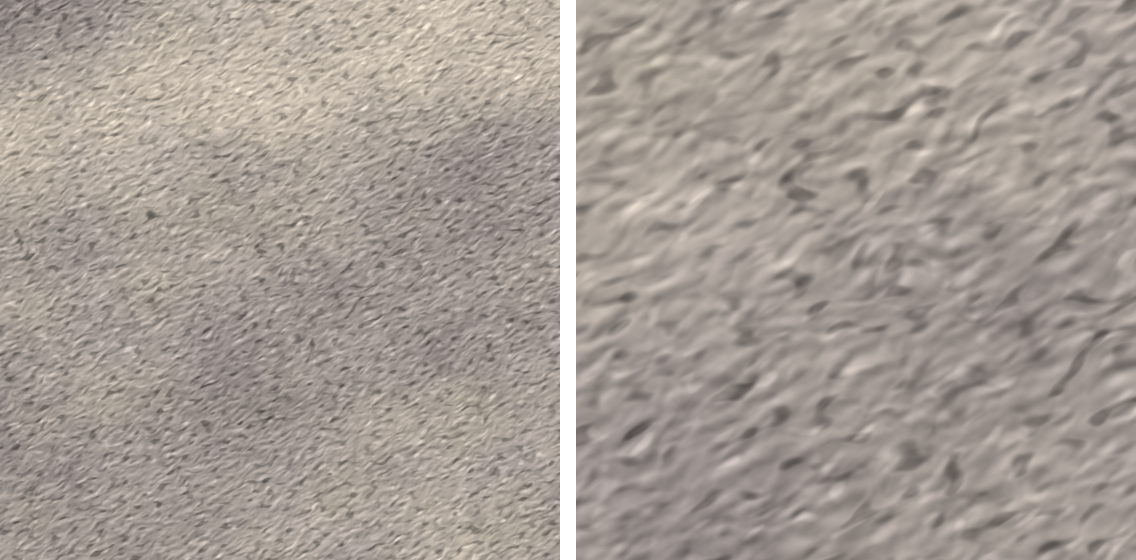
Left, the full canvas; right, a detail of the centre.
This texture is drawn by a three.js fragment shader. Its source:

```glsl
// Matted woolly surface: short tilted fibres in warm grey, lit from the upper left.
// Layers of stretched noise at different angles overlap into a height field; its
// slope towards the light shades the tufts, over streaks and broad patches of tone.

#define FIBRE_ANGLE 0.53
#define ANGLE_SPREAD 0.22
#define FIBRE_SCALE vec2(36.0, 94.0)
#define WARP_AMOUNT 0.0055
#define LIGHT_STEP vec2(-0.0016, 0.0032)
#define RELIEF_GAIN 0.25
#define STREAK_GAIN 0.10
#define PIT_DEPTH 0.17
#define GLINT_GAIN 0.13
#define MID_TONE 0.656
#define COOL_TINT vec3(1.0, 0.945, 0.925)
#define WARM_TINT vec3(1.0, 0.945, 0.870)

varying vec2 vUv;

vec2 hash2(vec2 p) {
  vec3 q = fract(p.xyx * vec3(0.1031, 0.1030, 0.0973));
  q += dot(q, q.yzx + 33.33);
  return fract((q.xx + q.yz) * q.zy);
}

float cornerSlope(vec2 cell, vec2 offset) {
  return dot(hash2(cell) * 2.0 - 1.0, offset);
}

// Gradient noise, centred on zero
float noise(vec2 p) {
  vec2 i = floor(p), f = p - i;
  vec2 u = f * f * f * (f * (f * 6.0 - 15.0) + 10.0);
  vec2 e = vec2(1.0, 0.0);
  float low = mix(cornerSlope(i, f), cornerSlope(i + e, f - e), u.x);
  float high = mix(cornerSlope(i + e.yx, f - e.yx),
                   cornerSlope(i + e.xx, f - e.xx), u.x);
  return mix(low, high, u.y);
}

float fbm(vec2 p) {
  float sum = 0.0, amp = 1.0;
  for (int i = 0; i < 4; i++) {
    sum += amp * noise(p);
    p = p * 2.03 + 17.3;
    amp *= 0.55;
  }
  return sum;
}

// Coordinates along and across fibres of a given angle
vec2 turn(vec2 p, float angle) {
  float c = cos(angle), s = sin(angle);
  return vec2(c * p.x + s * p.y, c * p.y - s * p.x);
}

vec2 bend(vec2 p) {
  return p + WARP_AMOUNT * vec2(noise(p * 29.0 + 5.7), noise(p * 33.0 + 41.2));
}

// Where tufts of two directions cross, the higher one lies on top
float fibreHeight(vec2 p) {
  vec2 shallow = turn(p, FIBRE_ANGLE - ANGLE_SPREAD) * FIBRE_SCALE;
  vec2 steep = turn(p, FIBRE_ANGLE + ANGLE_SPREAD) * FIBRE_SCALE;
  vec2 fine = turn(p, FIBRE_ANGLE) * FIBRE_SCALE;
  float tufts = max(noise(shallow + 60.0), noise(steep + 250.0));
  return tufts + 0.45 * noise(fine * vec2(1.9, 1.5) + 130.0)
               + 0.15 * noise(p * 160.0 + 400.0);
}

float blob(vec2 p, vec2 centre, vec2 radius) {
  vec2 d = (p - centre) / radius;
  return exp(-dot(d, d));
}

// Broad light and dark areas
float patchTone(vec2 p) {
  float band = (p.y - 0.79 - 0.16 * p.x) / 0.17;
  float tone = 0.125 * exp(-band * band);
  tone -= 0.17 * blob(p, vec2(0.0, 1.0), vec2(0.20, 0.17));
  tone -= 0.045 * blob(p, vec2(0.72, 0.46), vec2(0.34, 0.17));
  tone -= 0.060 * blob(p, vec2(0.92, 0.73), vec2(0.26, 0.10));
  tone -= 0.040 * blob(p, vec2(0.22, 0.22), vec2(0.32, 0.18));
  tone += 0.035 * blob(p, vec2(0.85, 0.12), vec2(0.30, 0.18));
  vec2 drift = vec2(p.x + 0.3 * p.y, p.y - 0.25 * p.x);
  return tone + 0.095 * fbm(drift * vec2(3.9, 7.0) + 8.4);
}

// Rare dark crumbs, one possible per cell
float crumbs(vec2 p) {
  vec2 g = p * 9.0;
  vec2 cell = floor(g);
  vec2 r = hash2(cell + 71.0);
  vec2 d = g - cell - 0.25 - 0.5 * hash2(cell + 23.0);
  float size = 0.06 + 0.035 * r.y + 0.05 * noise(p * 90.0);
  float spot = 1.0 - smoothstep(size * 0.4, size + 0.04, length(d * vec2(0.8, 1.1)));
  return spot * step(0.97, r.x);
}

void main() {
  vec2 p = vUv;
  float area = patchTone(p);

  // Slope towards the light, stronger in some tufts than others
  vec2 b = bend(p);
  float relief = fibreHeight(b) - fibreHeight(b + LIGHT_STEP);
  float tuft = 1.0 + 0.9 * noise(p * 26.0 + 90.0);
  float tone = MID_TONE + area + RELIEF_GAIN * tuft * relief;

  // Fibres differ in their own tone, both singly and in clumps
  vec2 q = turn(b, FIBRE_ANGLE);
  tone += STREAK_GAIN * noise(q * vec2(46.0, 104.0) + 510.0);
  tone += 0.06 * noise(q * vec2(24.0, 44.0) + 620.0);

  // Many narrow shadowed gaps between tufts and small bright strand tips
  vec2 slant = turn(b, FIBRE_ANGLE - 0.12);
  float gap = smoothstep(0.07, 0.42, noise(slant * vec2(52.0, 112.0) + 210.0));
  float tip = smoothstep(0.16, 0.52, noise(q * vec2(50.0, 118.0) + 330.0));
  tone += GLINT_GAIN * tip - PIT_DEPTH * gap;
  tone = mix(tone, 0.34, 0.8 * crumbs(p));

  // Light areas turn creamy, dark ones stay mauve grey
  float warmth = 0.45 + 5.0 * area + 0.5 * noise(p * 9.0 + 55.0);
  vec3 tint = mix(COOL_TINT, WARM_TINT, clamp(warmth, 0.0, 1.0));
  gl_FragColor = vec4(clamp(tone * tint, 0.0, 1.0), 1.0);
}
```
